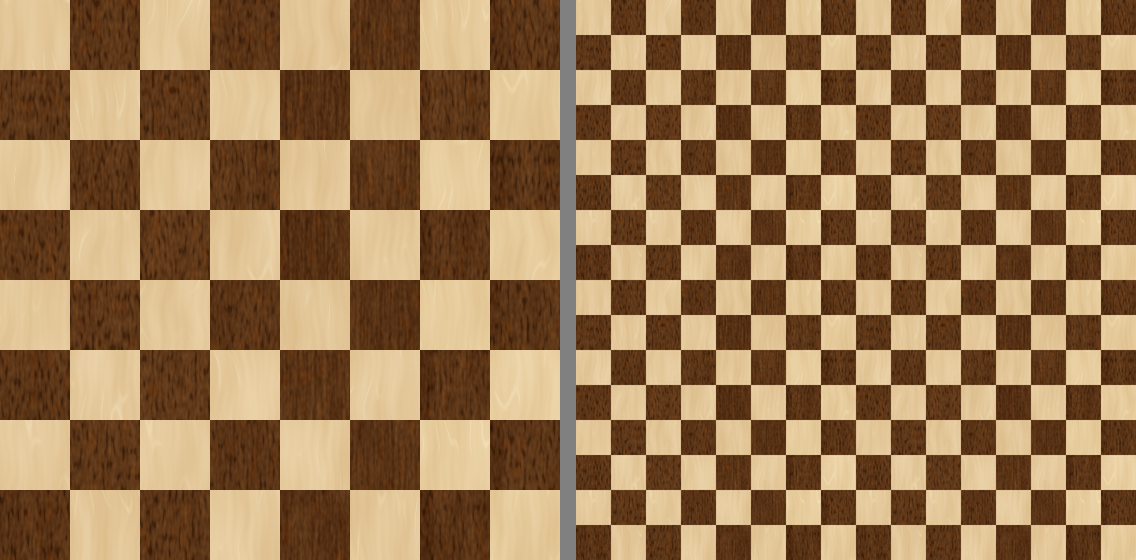
Left, the tile; right, the same tile 2 across and 2 down.
A three.js fragment shader for this pattern:

```glsl
// An eight by eight chequerboard of pale maple and dark walnut veneer.
// Wrapping gradient noise, stretched upward and shifted in each square,
// gives the maple its soft veins and the walnut its short, fine pores.

varying vec2 vUv;

float hash(vec2 p) {
  return fract(sin(dot(p, vec2(127.1, 311.7))) * 43758.55);
}

vec2 gradient(vec2 lattice, vec2 period) {
  float angle = 6.28319 * hash(mod(lattice, period));
  return vec2(cos(angle), sin(angle));
}

// Gradient noise, about -0.7 to 0.7, that repeats after a whole period
float noise(vec2 p, vec2 period) {
  vec2 i = floor(p);
  vec2 f = p - i;
  vec2 u = f * f * f * (f * (f * 6.0 - 15.0) + 10.0);
  vec2 e = vec2(1.0, 0.0);
  float a = dot(gradient(i, period), f);
  float b = dot(gradient(i + e.xy, period), f - e.xy);
  float c = dot(gradient(i + e.yx, period), f - e.yx);
  float d = dot(gradient(i + e.xx, period), f - e.xx);
  return mix(mix(a, b, u.x), mix(c, d, u.x), u.y);
}

float grain(vec2 uv, vec2 frequency) {
  return noise(uv * frequency, frequency);
}

vec3 maple(vec2 uv, vec2 cell) {
  uv.x += 0.012 * grain(uv, vec2(10.0, 14.0));
  float broad = grain(uv, vec2(28.0, 5.0));
  float fine = grain(uv, vec2(120.0, 10.0));
  float contour = grain(uv + 0.37, vec2(34.0, 7.0));
  float vein = 1.0 - smoothstep(0.0, 0.07, abs(contour));
  vein *= smoothstep(0.0, 0.35, grain(uv, vec2(14.0, 11.0)));

  vec3 color = vec3(0.89, 0.78, 0.60);
  color += vec3(0.035, 0.055, 0.075) * broad;
  color += vec3(0.018, 0.025, 0.035) * fine;
  color += vec3(0.025, 0.04, 0.055) * vein;
  color += vec3(0.012, 0.016, 0.02) * (hash(cell + 5.0) - 0.5);
  return color + vec3(0.012, 0.016, 0.012) * step(6.0, cell.x);
}

vec3 walnut(vec2 uv, vec2 cell, vec2 local) {
  // Grain runs straighter and finer in the columns right of the middle
  float straight = 1.0 - smoothstep(0.5, 2.0, abs(cell.x - 4.5));
  float pores = grain(uv, vec2(170.0, 44.0));
  float lines = grain(uv, vec2(190.0, 14.0));
  float specks = grain(uv + 0.19, vec2(250.0, 90.0));
  float broad = grain(uv, vec2(40.0, 4.0));
  float figure = mix(pores, lines, 0.25 + 0.5 * straight);
  float tone = 0.5 + 0.9 * figure + 0.45 * specks + 0.35 * broad;
  tone += 0.16 * (hash(cell) - 0.5) - 0.12 * straight;

  // A darker strip along the left of the last two columns
  float strip = 1.0 - smoothstep(0.14, 0.22, local.x + 0.1 * broad);
  tone -= 0.3 * strip * step(6.0, cell.x);

  vec3 color = mix(vec3(0.295, 0.155, 0.055), vec3(0.42, 0.26, 0.125), tone);
  float pits = smoothstep(0.18, 0.45, -pores) * (1.0 - 0.5 * straight);
  color *= 1.0 - 0.22 * pits;

  // Warm reddish patches
  float warmth = smoothstep(0.1, 0.5, grain(uv + 0.61, vec2(60.0, 24.0)));
  return color + vec3(0.03, 0.004, -0.012) * warmth;
}

void main() {
  vec2 board = vUv * 8.0;
  vec2 cell = mod(floor(board), 8.0);
  vec2 local = fract(board);
  vec2 uv = vUv + vec2(hash(cell + 17.0), hash(cell + 43.0));

  // Signed distance to the nearest joint, alternating between squares
  vec2 joint = abs(mod(board - 0.5, 2.0) - 1.0) - 0.5;
  vec2 side = clamp(2.0 * joint / fwidth(board), -1.0, 1.0);
  float dark = 0.5 + 0.5 * side.x * side.y;

  vec3 color = mix(maple(uv, cell), walnut(uv, cell, local), dark);
  gl_FragColor = vec4(color, 1.0);
}
```
